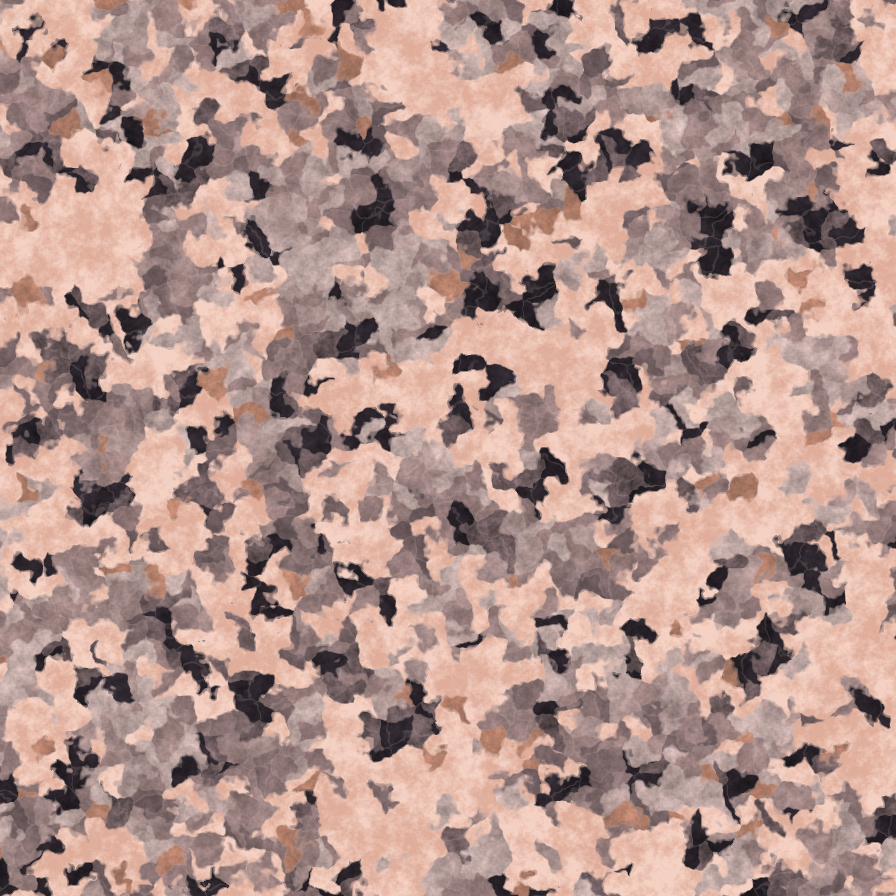
This texture is drawn by a WebGL 1 fragment shader. Its source:

```glsl
precision highp float;

uniform vec2 u_resolution;

// Feature counts across the canvas
const float GRAIN_SCALE = 50.0;
const float PATCH_SCALE = 14.0;
const float MICA_SCALE = 11.0;
const float WARP_FREQ = 55.0;
const float MOTTLE_FREQ = 32.0;

// Mineral shares and finish
const float FELDSPAR_SHARE = 0.52;
const float STRAY_SHARE = 0.14;
const float RUST_SHARE = 0.03;
const float MICA_CHANCE = 0.85;
const float MICA_REACH = 0.43;
const float MICA_DARK_SHARE = 0.62;
const float WARP_AMOUNT = 0.0065;
const float EDGE_SOFTNESS = 0.11;
const float SEAM_WIDTH = 0.14;
const float SEAM_STRENGTH = 0.16;

const vec3 FELDSPAR_PALE = vec3(0.96, 0.82, 0.765);
const vec3 FELDSPAR_DEEP = vec3(0.88, 0.68, 0.605);
const vec3 QUARTZ_PALE = vec3(0.74, 0.65, 0.635);
const vec3 QUARTZ_MID = vec3(0.58, 0.48, 0.475);
const vec3 SMOKE = vec3(0.41, 0.34, 0.35);
const vec3 MICA = vec3(0.16, 0.135, 0.16);
const vec3 RUST = vec3(0.69, 0.49, 0.41);
const vec3 SEAM = vec3(0.86, 0.78, 0.76);

const mat2 TURN = mat2(0.8, 0.6, -0.6, 0.8);

vec2 hash2(vec2 p) {
    vec3 q = fract(p.xyx * vec3(0.1031, 0.1030, 0.0973));
    q += dot(q, q.yzx + 33.33);
    return fract((q.xx + q.yz) * q.zy);
}

// Finds the two nearest seeds and returns the distance to their border
float cellular(vec2 p, out vec2 nearest, out vec2 second) {
    vec2 cell = floor(p);
    float d1 = 1e3;
    float d2 = 1e3;
    nearest = cell;
    second = cell + 1.0;
    for (int y = -1; y <= 1; y++) {
        for (int x = -1; x <= 1; x++) {
            vec2 id = cell + vec2(float(x), float(y));
            vec2 seed = id + 0.05 + 0.9 * hash2(id);
            float d = distance(seed, p);
            if (d < d1) {
                d2 = d1;
                second = nearest;
                d1 = d;
                nearest = seed;
            } else if (d < d2) {
                d2 = d;
                second = seed;
            }
        }
    }
    return dot(0.5 * (nearest + second) - p, normalize(second - nearest));
}

// Layered sines that make the grain outlines ragged
vec2 warp(vec2 p) {
    vec2 q = p * WARP_FREQ;
    float amount = WARP_AMOUNT;
    for (int i = 0; i < 4; i++) {
        q = TURN * q * 1.9 + 2.3;
        p += amount * sin(q.yx + 1.2 * sin(q * 0.7));
        amount *= 0.5;
    }
    return p;
}

// Layered sines for cloudy tone inside the minerals
float mottle(vec2 p) {
    vec2 q = p * MOTTLE_FREQ;
    float sum = 0.0;
    float amount = 0.5;
    for (int i = 0; i < 6; i++) {
        q = TURN * q * 1.7 + 1.7;
        sum += amount * sin(q.x + 1.4 * sin(q.y * 0.7)) * cos(q.y + 1.4 * sin(q.x * 0.6));
        amount *= 0.85;
    }
    return sum;
}

// Chooses a mineral from the patch and mica cluster around a grain
vec3 grainColor(vec2 seed, float tone) {
    vec2 centre = seed / GRAIN_SCALE;
    vec2 pick = hash2(floor(seed) + 71.0);
    vec2 shade = hash2(floor(seed) + 137.0);
    vec2 patchSeed, micaSeed, unused;

    vec2 micaPoint = centre * MICA_SCALE + 43.0;
    cellular(micaPoint, micaSeed, unused);
    float closeness = 1.0 - smoothstep(0.05, MICA_REACH, distance(micaPoint, micaSeed));
    if (pick.x < MICA_CHANCE * closeness) {
        vec3 dark = shade.x < MICA_DARK_SHARE ? MICA : SMOKE;
        return dark * (1.0 + 0.3 * tone);
    }
    if (shade.y < RUST_SHARE) return RUST * (1.0 + 0.15 * tone);

    cellular(centre * PATCH_SCALE + 19.0, patchSeed, unused);
    vec2 patchPick = hash2(floor(patchSeed) + 211.0);
    bool feldspar = patchPick.x < FELDSPAR_SHARE;
    if (pick.y < STRAY_SHARE) feldspar = !feldspar;
    if (feldspar) {
        float depth = 0.5 + 0.7 * tone + 0.4 * (patchPick.y - 0.5) + 0.25 * (shade.x - 0.5);
        return mix(FELDSPAR_PALE, FELDSPAR_DEEP, clamp(depth, 0.0, 1.0));
    }
    float depth = 0.4 * patchPick.y + 0.6 * shade.x;
    vec3 quartz = mix(QUARTZ_PALE, QUARTZ_MID, smoothstep(0.3, 0.58, depth));
    quartz = mix(quartz, SMOKE, smoothstep(0.65, 0.95, depth));
    return quartz * (1.0 + 0.16 * tone);
}

void main() {
    vec2 uv = gl_FragCoord.xy / min(u_resolution.x, u_resolution.y);
    float tone = mottle(uv);

    vec2 nearest, second;
    float border = cellular(warp(uv) * GRAIN_SCALE, nearest, second);
    vec3 own = grainColor(nearest, tone);
    vec3 neighbour = grainColor(second, tone);
    float blend = 0.5 - 0.5 * smoothstep(0.0, EDGE_SOFTNESS, border);
    vec3 color = mix(own, neighbour, blend);

    // Pale seams between grains
    float seam = 1.0 - smoothstep(0.0, SEAM_WIDTH, border);
    color = mix(color, SEAM, seam * SEAM_STRENGTH);
    gl_FragColor = vec4(color, 1.0);
}
```
